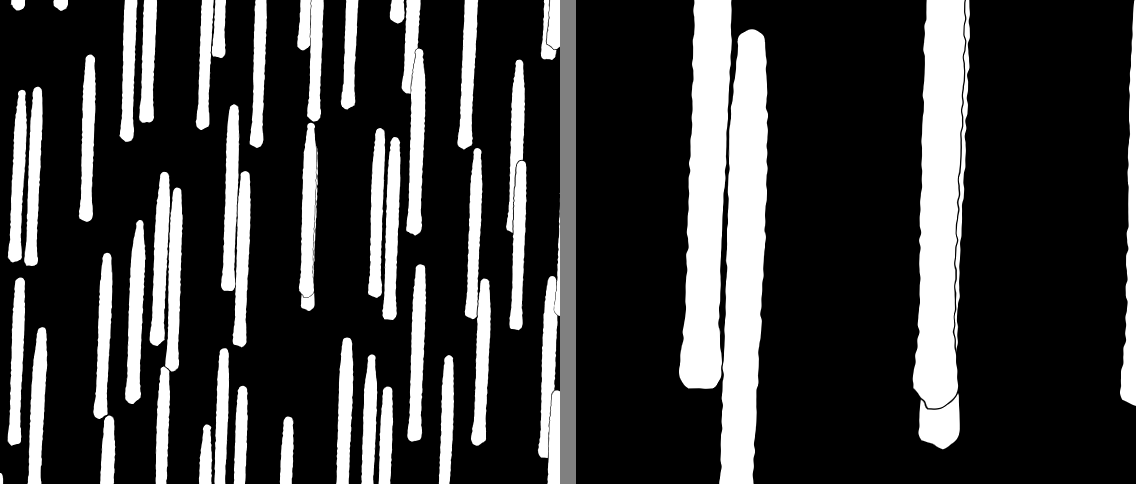
Left: the whole. Right: its middle third, enlarged.
Reproduce this pattern procedurally as a Shadertoy shader.

```glsl
#define CELL vec2(0.071, 0.46)     // column width and vertical spacing
#define JITTER vec2(0.078, 0.25)   // random shift of each stick
#define LEAN 0.036                 // sideways drift per unit of height
#define STICK_LENGTH 0.365
#define SHAFT_RADIUS 0.0134
#define TIP_RADIUS 0.0088
#define BULB_RADIUS 0.0150
#define ROUGHNESS 0.0017
#define OUTLINE 0.0014
#define SEED 17.0

const vec3 BACKGROUND = vec3(0.0);
const vec3 STICK = vec3(1.0);

vec4 hash4(vec2 id) {
    vec4 h = fract((id.xyxy + SEED) * vec4(0.1031, 0.1030, 0.0973, 0.1099));
    h += dot(h, h.wzxy + 33.33);
    return fract((h.xxyz + h.yzzw) * h.zywx);
}

float noise(vec2 p) {
    vec2 i = floor(p), f = fract(p);
    f = f * f * (3.0 - 2.0 * f);
    vec2 e = vec2(0.0, 1.0);
    return mix(mix(hash4(i).x, hash4(i + e.yx).x, f.x),
               mix(hash4(i + e.xy).x, hash4(i + e.yy).x, f.x), f.y);
}

// Distance to a stick standing on the origin: tapered tip, shaft, chipped bulb
float stickDistance(vec2 p, vec2 id) {
    vec4 shape = hash4(id + 71.0);
    float len = STICK_LENGTH * mix(0.94, 1.07, shape.x);
    float girth = mix(0.92, 1.1, shape.y * shape.y);
    float shaft = SHAFT_RADIUS * girth;
    float bulb = BULB_RADIUS * girth;
    float tip = TIP_RADIUS * mix(0.9, 1.1, shape.z);

    // Lean and a slight bend
    p.x -= LEAN * mix(0.75, 1.25, shape.w) * (p.y - 0.5 * len);
    p.x -= 0.0025 * (noise(vec2(p.y * 9.0, id.x * 5.3 + id.y)) - 0.5);

    // Half width along the height
    float fromTop = len - tip - p.y;
    float neck = tip * mix(0.8, 1.0, step(0.3, shape.z));
    float halfWidth = mix(neck, shaft, smoothstep(-0.015, 0.075, fromTop));
    halfWidth -= 0.0016 * (1.0 - smoothstep(0.05, 0.25, p.y));
    halfWidth = mix(bulb, halfWidth, smoothstep(0.012, 0.06, p.y));
    float body = max(abs(p.x) - halfWidth, max(-fromTop, bulb - p.y));

    // Round tip, and a bulb cut by a tilted facet
    float top = length(p - vec2(0.0, len - tip)) - tip;
    vec2 q = p - vec2(0.0, bulb);
    float tilt = 1.8 * (shape.w - 0.5);
    float facet = dot(q, vec2(sin(tilt), -cos(tilt))) - 0.82 * bulb;
    float base = max(length(q) - bulb, facet);

    float wobble = noise(p * 190.0 + id * 13.7) - 0.5;
    return min(body, min(top, base)) + ROUGHNESS * wobble;
}

void mainImage(out vec4 fragColor, in vec2 fragCoord) {
    vec2 uv = fragCoord / iResolution.y;
    float pixel = 1.0 / iResolution.y;
    float column = floor(uv.x / CELL.x);
    vec3 color = BACKGROUND;

    // Paint columns left to right, each from top to bottom
    for (float i = -1.0; i <= 1.0; i++) {
        float col = column + i;
        float offset = hash4(vec2(col, 5.0)).y * CELL.y;
        float row = floor((uv.y - offset) / CELL.y);
        for (float j = 1.0; j >= -1.0; j--) {
            vec2 id = vec2(col, row + j);
            vec4 rnd = hash4(id);
            vec2 center = (id + 0.5) * CELL + vec2(0.0, offset);
            center += (rnd.xy - 0.5) * JITTER;
            vec2 p = uv - center + vec2(0.0, 0.5 * STICK_LENGTH);
            float d = stickDistance(p, id);

            // Thin dark rim separates overlapping sticks
            float rim = OUTLINE * mix(0.6, 1.5, rnd.z);
            float rimCover = clamp(0.5 - (d - rim) / pixel, 0.0, 1.0);
            float cover = clamp(0.5 - d / pixel, 0.0, 1.0);
            color = mix(color, BACKGROUND, rimCover);
            color = mix(color, STICK, cover);
        }
    }
    fragColor = vec4(color, 1.0);
}
```
